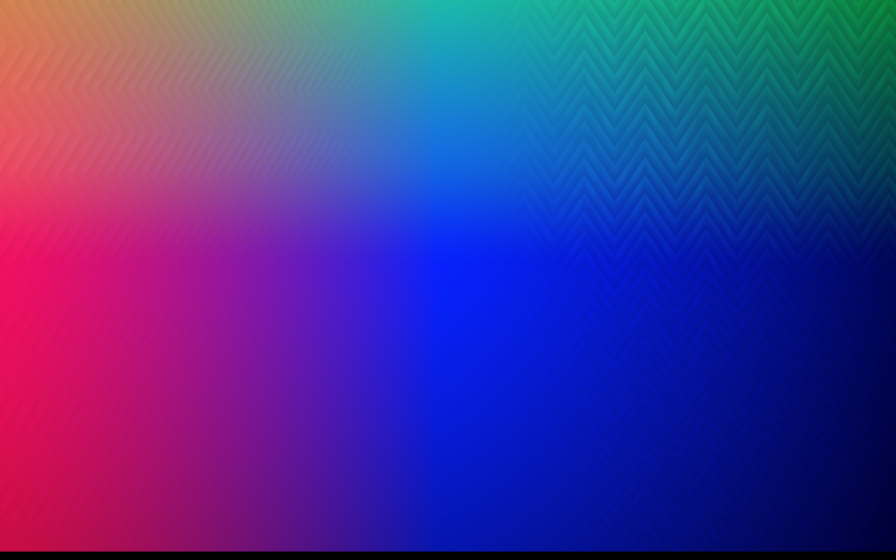
Write a WebGL 2 fragment shader that draws this background.

```glsl
#version 300 es
precision highp float;
// A pink, teal and blue gradient under embossed zigzag glass, above a thin dark strip.
uniform vec2 u_resolution;
out vec4 fragColor;

const float CENTRE = 0.49;
const float STRIP_HEIGHT = 0.015;

// Hash without sine, from a cell to the range 0..1.
float hash(vec2 cell) {
  vec3 p = fract(cell.xyx * vec3(0.1031, 0.1030, 0.0973));
  p += dot(p, p.yzx + 33.33);
  return fract((p.x + p.y) * p.z);
}

// Triangle wave: 1 at whole numbers, 0 halfway between.
float triangle(float t) {
  return abs(fract(t) - 0.5) * 2.0;
}

// Slow rise and soft fall, centred near zero.
float ridge(float t) {
  float f = fract(t);
  return f - smoothstep(0.7, 1.0, f) - 0.35;
}

// Small round bumps with a random height in each cell.
float beads(vec2 p) {
  vec2 local = fract(p) - 0.5;
  return smoothstep(0.5, 0.1, length(local)) * (hash(floor(p)) - 0.5);
}

// Three colours across the canvas, bowed toward the centre colour.
vec3 acrossRow(float x, vec3 left, vec3 middle, vec3 right) {
  float a = pow(clamp(x / CENTRE, 0.0, 1.0), 1.4);
  float b = pow(clamp((x - CENTRE) / (1.0 - CENTRE), 0.0, 1.0), 1.25);
  return mix(mix(left, middle, a), right, b);
}

// Smooth colour field, built from four horizontal blends.
vec3 gradient(vec2 uv) {
  vec3 top = acrossRow(uv.x, vec3(0.82, 0.51, 0.32), vec3(0.11, 0.73, 0.67), vec3(0.04, 0.50, 0.22));
  vec3 upper = acrossRow(uv.x, vec3(0.91, 0.33, 0.38), vec3(0.08, 0.45, 0.87), vec3(0.02, 0.27, 0.30));
  vec3 middle = acrossRow(uv.x, vec3(0.94, 0.06, 0.38), vec3(0.03, 0.13, 0.99), vec3(0.0, 0.02, 0.34));
  vec3 bottom = acrossRow(uv.x, vec3(0.78, 0.05, 0.26), vec3(0.02, 0.08, 0.68), vec3(0.0, 0.0, 0.20));
  float rise = clamp((uv.y - 0.53) / 0.22, 0.0, 1.0);
  rise = mix(rise, smoothstep(0.0, 1.0, rise), 0.5);
  float fall = clamp((0.53 - uv.y) / 0.52, 0.0, 1.0);
  vec3 color = mix(middle, bottom, pow(fall, 1.3));
  color = mix(color, upper, rise);
  return mix(color, top, clamp((uv.y - 0.75) / 0.25, 0.0, 1.0));
}

// Upright strokes that bend in bands and crowd toward the centre.
float leftRelief(vec2 uv) {
  float band = (uv.y - 0.88) / 0.155 + 0.75;
  float x = uv.x - 0.03 * triangle(band);
  float leaning = smoothstep(0.4, 0.6, fract(band)) * smoothstep(1.0, 0.9, fract(band));
  float strength = mix(0.45, 1.0, leaning) * mix(0.6, 1.0, smoothstep(0.35, 0.8, uv.y));
  float phase = 55.0 * x + 75.0 * x * x;
  float bumps = beads(vec2(phase, uv.y * 55.0)) * smoothstep(0.35, 0.1, uv.x);
  return (ridge(phase) + 0.5 * bumps) * strength * smoothstep(CENTRE, 0.32, uv.x);
}

// Stacked V strokes in columns, stronger toward the right.
float rightRelief(vec2 uv) {
  float column = (uv.x - 0.618) / 0.068 + 0.5;
  float phase = (uv.y - 0.08 * triangle(column)) * 31.0;
  float bumps = beads(vec2(column * 4.0, phase));
  float strength = smoothstep(0.51, 0.75, uv.x) * mix(0.55, 1.0, smoothstep(0.3, 0.7, uv.y));
  return (ridge(phase) + 0.6 * bumps) * strength;
}

void main() {
  vec2 uv = gl_FragCoord.xy / u_resolution;
  float left = leftRelief(uv);
  float right = rightRelief(uv);

  // The relief bends the gradient and catches a little light.
  vec3 color = gradient(uv + vec2(0.035 * left, 0.035 * right));
  color *= 1.0 + 0.09 * left + 0.16 * right;

  // Dark strip along the lower edge.
  float pixel = 1.0 / u_resolution.y;
  color *= smoothstep(STRIP_HEIGHT - pixel, STRIP_HEIGHT + pixel, uv.y);
  fragColor = vec4(clamp(color, 0.0, 1.0), 1.0);
}
```
